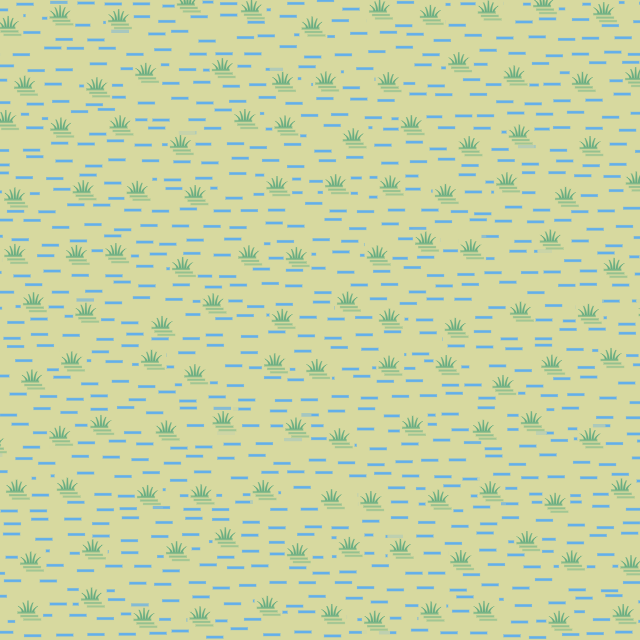
This pattern is drawn by a Shadertoy shader. Its source:

```glsl
// Marsh map pattern: short blue water dashes with scattered green grass tufts.

const vec3 SAND       = vec3(0.845, 0.850, 0.622);
const vec3 WATER      = vec3(0.385, 0.685, 0.920);
const vec3 BLADE      = vec3(0.410, 0.680, 0.510);
const vec3 BAR_DARK   = vec3(0.530, 0.735, 0.545);
const vec3 BAR_LIGHT  = vec3(0.630, 0.775, 0.575);

// All lengths are fractions of the canvas height.
const float SOFTNESS    = 0.0013;
const vec2  DASH_CELL   = vec2(0.0460, 0.0245);
const vec2  DASH_HALF   = vec2(0.0133, 0.0021);
const vec2  DASH_JITTER = vec2(0.0075, 0.0088);
const vec2  TUFT_CELL   = vec2(0.0935, 0.0930);
const vec2  TUFT_JITTER = vec2(0.0225, 0.0240);
const vec2  TUFT_CLEAR  = vec2(0.0220, 0.0195); // half size kept free of dashes
const vec2  TUFT_ORIGIN = vec2(-0.0018, -0.0030);
const float BAR_STEP    = 0.0054;
const vec2  BAR_HALF    = vec2(0.0138, 0.0016);
const float BLADE_GAP   = 0.0040;
const float BLADE_LEAN  = 0.0036;
const float BLADE_HALF  = 0.0019;

float hash(vec2 p) {
    return fract(sin(dot(p, vec2(127.1, 311.7))) * 43758.5453);
}

float cover(float d) {
    float s = max(SOFTNESS, 0.7 / iResolution.y);
    return 1.0 - smoothstep(-s, s, d);
}

float boxDistance(vec2 p, vec2 halfSize) {
    vec2 q = abs(p) - halfSize;
    return length(max(q, 0.0)) + min(max(q.x, q.y), 0.0);
}

// Position relative to the jittered centre of a cell; rows slide at random.
vec2 scatter(vec2 p, vec2 cell, vec2 jitter, float seed) {
    float row = floor(p.y / cell.y);
    p.x += cell.x * (0.5 * row + 0.6 * hash(vec2(row, seed)));
    vec2 id = floor(p / cell);
    vec2 r = vec2(hash(id + seed), hash(id + seed + 41.3)) * 2.0 - 1.0;
    return p - (id + 0.5) * cell - r * jitter;
}

vec2 tuftLocal(vec2 p) {
    return scatter(p, TUFT_CELL, TUFT_JITTER, 7.0);
}

float waterDash(vec2 p) {
    vec2 q = scatter(p, DASH_CELL, DASH_JITTER, 23.0);
    // Test clearance on the dash axis, so dashes are cut only across.
    vec2 t = tuftLocal(vec2(p.x, p.y - q.y));
    float clearance = boxDistance(t, TUFT_CLEAR);
    return cover(max(boxDistance(q, DASH_HALF), -clearance));
}

// Curved blade that tapers from its root to its tip.
float bladeDistance(vec2 p, float side) {
    float height = 0.0180 - 0.0020 * abs(side) - 0.0011 * side * side;
    float t = clamp(p.y / height, 0.0, 1.0);
    float axis = side * (BLADE_GAP + BLADE_LEAN * t * t);
    float dx = abs(p.x - axis) - BLADE_HALF * (1.0 - 0.55 * t);
    return max(dx, max(-p.y, p.y - height));
}

vec3 drawTuft(vec3 color, vec2 p) {
    p -= TUFT_ORIGIN;
    // Ground bars step down to the right and grow paler.
    for (int i = 0; i < 3; i++) {
        float k = float(i);
        vec2 center = vec2(-0.0025 + 0.0046 * k, -0.0005 - BAR_STEP * k);
        vec3 shade = mix(BAR_DARK, BAR_LIGHT, 0.5 * k);
        color = mix(color, shade, cover(boxDistance(p - center, BAR_HALF)));
    }
    // Fan of five blades.
    float d = 1.0;
    for (int i = -2; i <= 2; i++) {
        d = min(d, bladeDistance(p, float(i)));
    }
    return mix(color, BLADE, cover(d));
}

void mainImage(out vec4 fragColor, in vec2 fragCoord) {
    vec2 p = fragCoord / iResolution.y;
    vec3 color = mix(SAND, WATER, waterDash(p));
    color = drawTuft(color, tuftLocal(p));
    fragColor = vec4(color, 1.0);
}
```
